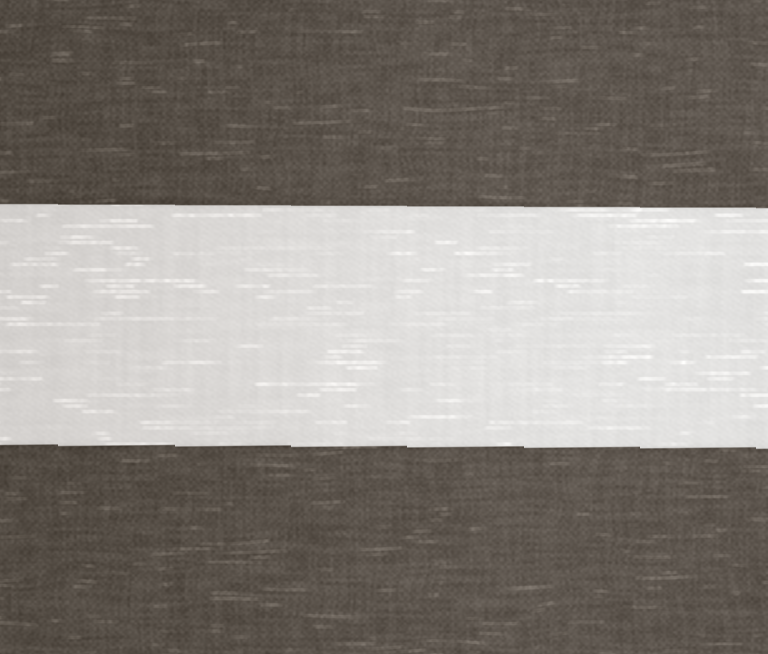
Give the GLSL for this texture, as a Shadertoy shader.

```glsl
#define BAND_TOP 0.688
#define BAND_BOTTOM 0.3195
#define EDGE_SLOPE 0.0047
#define THREADS 170.0
#define DARK_LEFT vec3(0.325, 0.295, 0.262)
#define DARK_RIGHT vec3(0.372, 0.342, 0.312)
#define LIGHT_LEFT vec3(0.845, 0.833, 0.822)
#define LIGHT_RIGHT vec3(0.885, 0.882, 0.876)
#define DASH_GAIN 0.10
#define FLECK_GAIN 0.10

float hash(vec2 p) {
    vec3 q = fract(vec3(p.xyx) * 0.1031);
    q += dot(q, q.yzx + 33.33);
    return fract((q.x + q.y) * q.z);
}

float noise(vec2 p) {
    vec2 cell = floor(p), f = fract(p);
    f = f * f * (3.0 - 2.0 * f);
    return mix(mix(hash(cell), hash(cell + vec2(1, 0)), f.x),
               mix(hash(cell + vec2(0, 1)), hash(cell + vec2(1, 1)), f.x), f.y);
}

// Broken horizontal threads: each row carries its own run of dashes
float dashes(vec2 p, float rows, float runs, float threshold) {
    float row = floor(p.y * rows);
    float across = abs(fract(p.y * rows) - 0.5);
    float run = noise(vec2(p.x * runs + hash(vec2(row, 3.0)) * 40.0, row * 7.0));
    float grain = noise(vec2(p.x * runs * 7.0, row * 5.0 + 60.0));
    float mask = smoothstep(threshold, threshold + 0.16, run);
    return mask * (0.35 + 0.65 * grain) * smoothstep(0.5, 0.15, across);
}

// Plain weave: alternating raised warp and weft threads
float weave(vec2 p) {
    vec2 wave = sin(p * THREADS * 3.14159);
    return wave.x * wave.y;
}

vec3 darkCloth(vec2 p, float u) {
    vec3 col = mix(DARK_LEFT, DARK_RIGHT, smoothstep(-0.1, 0.75, u));

    // Bent threads shift the weft and warp streaks
    vec2 bend = vec2(noise(p * vec2(14, 22)), noise(p * vec2(9, 17) + 31.0)) - 0.5;
    vec2 q = p + bend * 0.012;
    float weft = noise(q * vec2(22, 190)) - 0.5;
    float warp = noise(q * vec2(210, 28) + 70.0) - 0.5;
    float cloud = noise(p * vec2(5, 9) + 11.0) - 0.5;
    float grain = noise(p * vec2(260, 300)) - 0.5;
    float shade = weft * 0.050 + warp * 0.040 + cloud * 0.016
                + grain * 0.040 + weave(p) * 0.015;

    float fleck = dashes(q + 5.0, 125.0, 24.0, 0.78);
    return col + shade + fleck * FLECK_GAIN * vec3(1.0, 0.98, 0.95);
}

vec3 lightCloth(vec2 p, float u) {
    vec3 col = mix(LIGHT_LEFT, LIGHT_RIGHT, smoothstep(0.0, 0.85, u));

    float warp = noise(vec2(p.x * 110.0, p.y * 7.0)) - 0.5;
    float weft = noise(p * vec2(14, 150) + 17.0) - 0.5;
    float twill = sin((p.x + p.y * 1.6) * 420.0);
    float grain = noise(p * vec2(240, 280) + 9.0) - 0.5;
    col += warp * 0.020 + weft * 0.018 + twill * 0.004 + grain * 0.018;

    // Sparse groups of glossy dashes
    float groups = smoothstep(0.25, 0.7, noise(p * vec2(6, 16) + 3.0));
    float gloss = dashes(p, 120.0, 19.0, 0.62) * (0.3 + 0.7 * groups);
    return col + gloss * DASH_GAIN;
}

void mainImage(out vec4 fragColor, in vec2 fragCoord) {
    vec2 p = fragCoord / iResolution.y;
    float u = fragCoord.x / iResolution.x;
    float pixel = 1.0 / iResolution.y;

    // Gently sloping edges with small jogs where threads step down
    float jog = fract(u * 6.6 - 0.5) - 0.5;
    float top = BAND_TOP - u * EDGE_SLOPE * 1.25 + jog * 0.0008;
    float bottom = BAND_BOTTOM - u * EDGE_SLOPE + jog * 0.0025;
    float inside = min(top - p.y, p.y - bottom);

    vec3 dark = darkCloth(p, u);
    vec3 light = lightCloth(p, u);

    // Seam shadow on the dark side, soft rim on the light side
    dark -= 0.055 * exp(-max(-inside, 0.0) * 260.0);
    light -= 0.035 * exp(-max(inside, 0.0) * 300.0);

    float band = smoothstep(-pixel, pixel, inside);
    vec3 col = mix(dark, light, band);

    // Slight falloff towards the left corners
    vec2 corner = vec2(u, fragCoord.y / iResolution.y) - vec2(0.65, 0.5);
    col *= 1.01 - 0.07 * dot(corner, corner);
    fragColor = vec4(clamp(col, 0.0, 1.0), 1.0);
}
```
